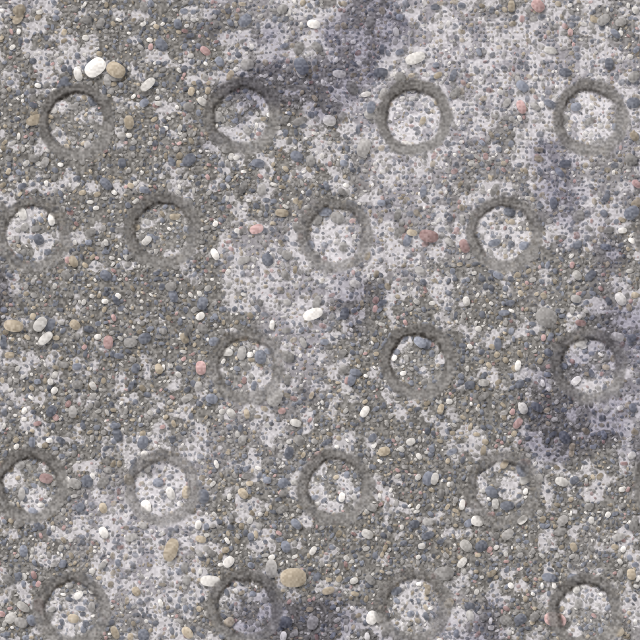
Write a three.js fragment shader that draws this texture.

```glsl
// Weathered pebble concrete with five staggered rows of round stamped grooves.
#define COLUMNS 4
#define ROWS 5
#define COLUMN_STEP 0.267
#define ROW_STEP 0.1915
#define DISC_RADIUS 0.043
#define RING_RADIUS 0.059
#define EDGE 0.0008
#define SAND vec3(0.49, 0.475, 0.46)
#define SALT vec3(0.83, 0.81, 0.82)
#define LAVENDER vec3(0.70, 0.68, 0.72)
#define GROOVE vec3(0.48, 0.465, 0.455)

varying vec2 vUv;

float hash(vec2 p) {
  return fract(sin(dot(p, vec2(127.1, 311.7))) * 43758.5);
}

float noise(vec2 p) {
  vec2 i = floor(p), f = fract(p);
  f = f * f * (3.0 - 2.0 * f);
  return mix(mix(hash(i), hash(i + vec2(1.0, 0.0)), f.x),
             mix(hash(i + vec2(0.0, 1.0)), hash(i + 1.0), f.x), f.y);
}

float fbm(vec2 p) {
  float sum = 0.0, gain = 0.5;
  for (int i = 0; i < 4; i++) {
    sum += gain * noise(p);
    p = p * 2.03 + 17.3;
    gain *= 0.5;
  }
  return sum / 0.9375;
}

vec3 stoneColor(float pick, float tone) {
  vec3 c = vec3(0.47, 0.48, 0.52);                       // slate
  c = mix(c, vec3(0.59, 0.575, 0.565), step(0.34, pick)); // grey
  c = mix(c, vec3(0.66, 0.61, 0.54), step(0.62, pick));   // tan
  c = mix(c, vec3(0.70, 0.58, 0.57), step(0.77, pick));   // pink
  c = mix(c, vec3(0.84, 0.82, 0.80), step(0.82, pick));   // pale
  return c * (0.82 + 0.34 * tone);
}

// Lays rounded stones, one per occupied cell, with a soft contact shadow.
void scatter(inout vec3 col, vec2 p, float cells, float density, float amount, float seed) {
  vec2 base = floor(p * cells);
  float soft = EDGE * cells;
  for (int j = -1; j <= 1; j++) {
    for (int i = -1; i <= 1; i++) {
      vec2 cell = base + vec2(float(i), float(j));
      vec2 id = cell + seed;
      if (hash(id) > density) continue;
      vec2 center = cell + 0.2 + 0.6 * vec2(hash(id + 3.7), hash(id + 8.1));
      vec2 q = p * cells - center;
      float a = 6.2832 * hash(id + 12.9);
      float size = mix(0.24, 0.52, hash(id + 21.3));
      vec2 radii = size * vec2(1.0, mix(0.5, 0.85, hash(id + 31.7)));
      mat2 turn = mat2(cos(a), sin(a), -sin(a), cos(a));
      vec2 e = abs(turn * q) / radii;
      vec2 s = abs(turn * (q + vec2(-0.07, 0.10))) / radii;
      float d = (pow(dot(pow(e, vec2(2.4)), vec2(1.0)), 0.417) - 1.0) * radii.y;
      float shadow = 1.0 - smoothstep(-0.05, 0.12, (length(s) - 1.0) * radii.y);
      vec3 stone = stoneColor(hash(id + 41.1), hash(id + 53.9));
      stone *= 1.0 + 0.22 * dot(q, vec2(-0.6, 0.8)) / size;
      col *= 1.0 - 0.30 * shadow * amount;
      col = mix(col, stone, amount * (1.0 - smoothstep(-soft, soft, d)));
    }
  }
}

// Returns groove cover, inner disc cover and directional groove shade.
vec3 stamps(vec2 p) {
  vec3 result = vec3(0.0);
  float ragged = (fbm(p * 55.0) - 0.5) * 0.010;
  for (int row = 0; row < ROWS; row++) {
    for (int column = 0; column < COLUMNS; column++) {
      if (row == 2 && column == 0) continue; // worn away
      float r = float(row), c = float(column);
      vec2 id = vec2(c, r);
      float odd = mod(r, 2.0);
      vec2 center = vec2(0.115 + 0.137 * odd + COLUMN_STEP * c, 0.814 - ROW_STEP * r);
      center += (vec2(hash(id + 5.0), hash(id + 9.0)) - 0.5) * 0.012;
      if (row == 1) center.y += 0.014;
      vec2 d = p - center;
      d.x -= floor(d.x + 0.5);
      float len = length(d), dist = len + ragged;
      float wear = mix(0.6, 1.0, hash(id + 2.0));
      float disc = 1.0 - smoothstep(DISC_RADIUS - 0.004, DISC_RADIUS + 0.002, dist);
      float ring = (1.0 - disc) * (1.0 - smoothstep(RING_RADIUS - 0.003, RING_RADIUS + 0.004, dist));
      float lip = 1.0 - smoothstep(0.0, 0.006, abs(dist - DISC_RADIUS));
      float side = dot(d / max(len, 0.001), vec2(-0.5, 0.866));
      result.xy = max(result.xy, wear * vec2(ring, disc));
      result.z += wear * (lip * (0.10 + 0.10 * side) + ring * 0.07 * side);
    }
  }
  return result;
}

void main() {
  vec2 p = vUv;
  vec3 stamp = stamps(p);
  float stain = fbm(p * 4.5 + 3.1);
  float pale = smoothstep(0.48, 0.70, stain);
  float bare = 1.0 - 0.88 * stamp.x;

  // Gritty sand bed, lavender bloom and crusts of salt
  vec3 col = SAND * (0.78 + 0.44 * noise(p * 260.0));
  col = mix(col, LAVENDER, 0.65 * pale * bare);
  float crust = fbm(p * 48.0 + 7.0) + 0.35 * (stain - 0.5) + 0.10 * stamp.y;
  float salt = smoothstep(0.50, 0.62, crust) * bare;
  col = mix(col, SALT, 0.85 * salt);

  // Stones from fine gravel to rare large chips
  scatter(col, p, 150.0, 0.75, 0.85 * bare * (1.0 - 0.35 * salt), 11.0);
  scatter(col, p, 88.0, 0.52, 0.92 * bare * (1.0 - 0.40 * pale), 67.0);
  scatter(col, p, 46.0, 0.26, 0.95 * bare, 131.0);
  scatter(col, p, 25.0, 0.05, bare, 211.0);

  // Pressed grooves, damp stains and surface grain
  col = mix(col, GROOVE * (0.80 + 0.40 * noise(p * 230.0)), 0.65 * stamp.x);
  col += 0.05 * stamp.y - stamp.z;
  float damp = smoothstep(0.56, 0.72, fbm(p * 5.5 + 41.0));
  col *= 1.0 - damp * vec3(0.22, 0.22, 0.17);
  col += 0.16 * (noise(p * 330.0) - 0.5) + 0.05 * (stain - 0.5) + 0.025;
  gl_FragColor = vec4(clamp(col, 0.0, 1.0), 1.0);
}
```
